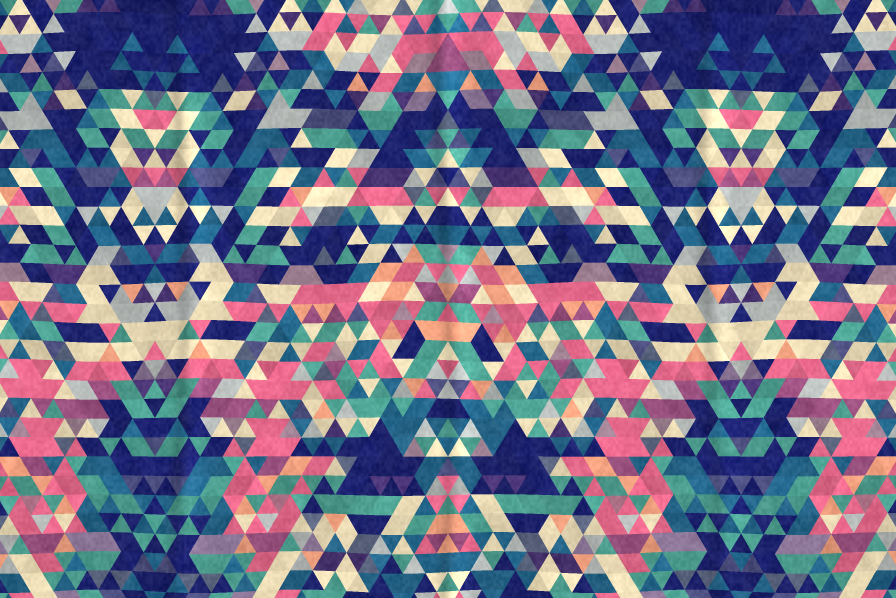
Write a Shadertoy shader that draws this pattern.

```glsl
// Woven cloth printed with mirrored rows of triangles and slanted tiles in navy, teal, cream and pink
#define ROW_HEIGHT 0.0322     // canvas heights
#define TILE_WIDTH 0.0377     // canvas heights
#define HALF_REPEAT 13.0      // tiles between mirror axes
#define FIRST_ROW 0.4414      // a row edge, measured from the top
#define MERGE_CHANCE 0.32
#define SPLIT_CHANCE 0.60
#define COLOR_SPREAD 0.78
#define WEAVE_COUNT 230.0
#define WEAVE_DEPTH 0.07
#define FOLD_SPACING 0.445
#define SAMPLES 3

const vec3 NAVY   = vec3(0.11, 0.13, 0.42);
const vec3 BLUE   = vec3(0.14, 0.39, 0.53);
const vec3 GREEN  = vec3(0.30, 0.62, 0.56);
const vec3 GREY   = vec3(0.69, 0.71, 0.70);
const vec3 CREAM  = vec3(0.92, 0.86, 0.71);
const vec3 ORANGE = vec3(0.93, 0.62, 0.49);
const vec3 PINK   = vec3(0.88, 0.40, 0.53);
const vec3 PLUM   = vec3(0.40, 0.25, 0.46);

float hash(vec2 p) {
    vec3 q = fract(vec3(p.xyx) * 0.1031);
    q += dot(q, q.yzx + 33.33);
    return fract((q.x + q.y) * q.z);
}

float noise(vec2 p) {
    vec2 i = floor(p), f = fract(p);
    f = f * f * (3.0 - 2.0 * f);
    return mix(mix(hash(i), hash(i + vec2(1, 0)), f.x),
               mix(hash(i + vec2(0, 1)), hash(i + vec2(1, 1)), f.x), f.y);
}

float bump(vec2 p, vec2 center, vec2 radius) {
    vec2 d = (p - center) / radius;
    return exp(-dot(d, d));
}

// Broad drift from cool (0) to warm (1) over one half repeat
float warmth(vec2 p) {
    float w = 0.45;
    w += 0.32 * bump(p, vec2(3.0, -11.0), vec2(4.0, 2.5));
    w -= 0.42 * bump(p, vec2(12.0, -12.0), vec2(4.0, 3.5));
    w -= 0.42 * bump(p, vec2(1.5, -7.5), vec2(3.0, 1.8));
    w += 0.45 * bump(p, vec2(13.0, -7.5), vec2(2.0, 1.5));
    w -= 0.35 * bump(p, vec2(9.5, -5.0), vec2(3.0, 3.0));
    w += 0.40 * bump(p, vec2(5.0, -3.8), vec2(3.0, 1.8));
    w += 0.65 * bump(p, vec2(13.0, -4.0), vec2(1.6, 1.4));
    w -= 0.24 * bump(p, vec2(p.x, -1.0), vec2(1.0, 1.0));
    w += 0.55 * bump(p, vec2(1.0, 1.5), vec2(4.5, 1.6));
    w += 0.34 * bump(p, vec2(7.5, 6.0), vec2(5.0, 3.0));
    w -= 0.35 * bump(p, vec2(13.0, 9.0), vec2(2.8, 3.0));
    w -= 0.45 * bump(p, vec2(3.0, 11.0), vec2(1.6, 4.0));
    w += 0.48 * bump(p, vec2(0.0, 13.0), vec2(1.6, 3.0));
    w += 0.40 * bump(p, vec2(8.0, 13.0), vec2(2.0, 4.0));
    w -= 0.38 * bump(p, vec2(12.0, 15.5), vec2(3.0, 3.0));
    return w;
}

vec3 ramp(float q) {
    vec3 c = NAVY;
    c = q > 0.26 ? BLUE : c;
    c = q > 0.40 ? GREEN : c;
    c = q > 0.51 ? GREY : c;
    c = q > 0.58 ? CREAM : c;
    c = q > 0.75 ? ORANGE : c;
    return q > 0.81 ? PINK : c;
}

// p: x from the central axis, y down from the top, in canvas heights
vec3 tiles(vec2 p) {
    p.y += 0.003 * sin(p.x * 19.0) * sin(p.y * 7.0 + 1.0);
    float u = abs(p.x) / TILE_WIDTH;
    u = HALF_REPEAT - abs(mod(u, 2.0 * HALF_REPEAT) - HALF_REPEAT);
    float v = (p.y - FIRST_ROW) / ROW_HEIGHT;
    float row = floor(v);
    float tile = floor(u - 0.5 * v);
    float upright = floor(u + 0.5 * v) - tile - row;

    // Join some neighbours into long tiles, cut others into triangles
    float pair = floor(tile * 0.5);
    bool merged = hash(vec2(pair, row) + 71.0) < MERGE_CHANCE;
    bool cut = hash(vec2(tile, row) + 137.0) < SPLIT_CHANCE && upright > 0.5;
    vec2 id = vec2(merged && !cut ? pair * 2.0 : tile, row) + (cut ? 211.0 : 40.0);

    vec2 place = vec2(tile + 0.5 * row + 0.75, row + 0.5);
    if (merged && !cut) place.x = pair * 2.0 + 0.5 * row + 1.25;
    float q = warmth(place) + (hash(id) - 0.5) * COLOR_SPREAD;
    vec3 c = ramp(q);
    float tint = hash(id + 19.0);
    c = mix(c, PLUM, 0.6 * step(0.88, tint));
    return c * (0.91 + 0.18 * hash(id + 53.0));
}

// Soft vertical creases, deeper near the top and bottom
float folds(vec2 p) {
    float shade = 1.0;
    for (int k = -1; k <= 1; k++) {
        float d = p.x - float(k) * FOLD_SPACING - 0.012 * sin(p.y * 5.0 + float(k));
        float depth = 0.05 + 0.10 * noise(vec2(float(k) * 7.0 + 20.0, p.y * 4.0));
        shade += depth * (exp(-pow((d - 0.018) / 0.02, 2.0)) - 1.3 * exp(-pow((d + 0.008) / 0.012, 2.0)));
    }
    return shade * (0.97 + 0.06 * noise(p * vec2(9.0, 3.0) + 30.0));
}

void mainImage(out vec4 fragColor, in vec2 fragCoord) {
    vec3 color = vec3(0.0);
    vec2 p;
    for (int k = 0; k < SAMPLES * SAMPLES; k++) {
        vec2 jitter = (vec2(k % SAMPLES, k / SAMPLES) + 0.5) / float(SAMPLES) - 0.5;
        p = (fragCoord + jitter - vec2(0.5 * iResolution.x, 0.0)) / iResolution.y;
        color += tiles(vec2(p.x, 1.0 - p.y));
    }
    color /= float(SAMPLES * SAMPLES);

    // Blotchy dye, thread grain and creases
    p = (fragCoord - vec2(0.5 * iResolution.x, 0.0)) / iResolution.y;
    float grain = noise((p + 2.0) * vec2(WEAVE_COUNT, WEAVE_COUNT * 0.8)) - 0.5;
    color += WEAVE_DEPTH * grain + 0.05 * (noise((p + 2.0) * 60.0) - 0.5);
    fragColor = vec4(clamp(color * folds(p), 0.0, 1.0), 1.0);
}
```
